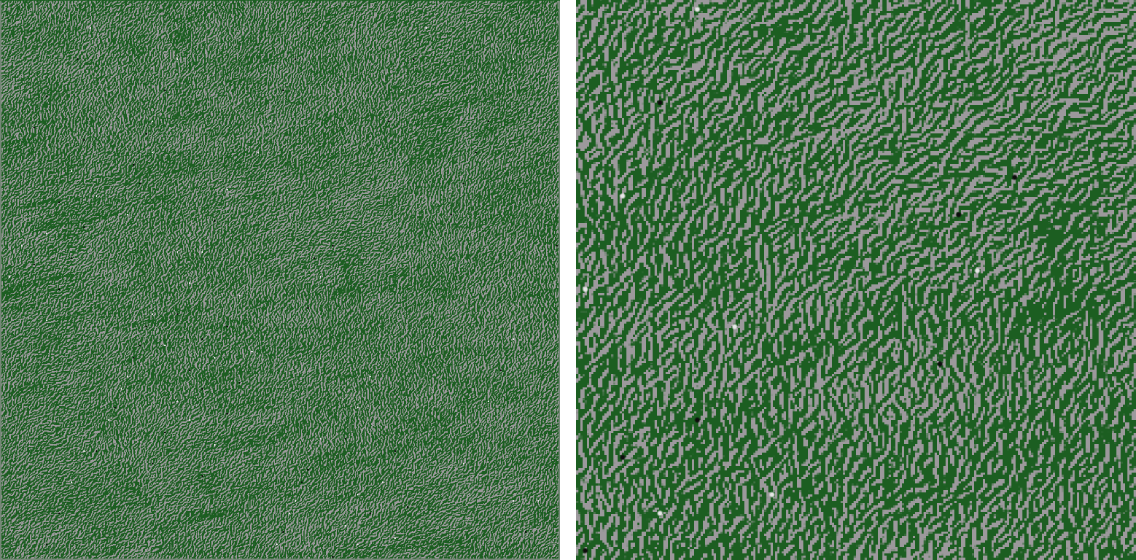
Left, the full canvas; right, a detail of the centre.
Give the GLSL for this texture, as a WebGL 2 fragment shader.

```glsl
#version 300 es
precision highp float;
// Green ground covered with crisp, short, slanted grey grain and faint streaks.

uniform vec2 u_resolution;
out vec4 fragColor;

const float TAU = 6.2831853;
const float GRID = 768.0;   // crisp grain squares across the canvas
const float PACKETS = 180.0; // wave packets across the canvas
const int SAMPLES = 3;      // smoothing samples per axis
const vec3 GREEN = vec3(0.11, 0.37, 0.13);
const vec3 GREY = vec3(0.61, 0.60, 0.61);

float hash(vec2 p) {
    return fract(sin(dot(p, vec2(127.1, 311.7))) * 43758.5453);
}

vec2 rotate(vec2 p, float angle) {
    float c = cos(angle), s = sin(angle);
    return vec2(c * p.x + s * p.y, c * p.y - s * p.x);
}

float valueNoise(vec2 p) {
    vec2 cell = floor(p);
    vec2 f = fract(p);
    f = f * f * (3.0 - 2.0 * f);
    float low = mix(hash(cell), hash(cell + vec2(1.0, 0.0)), f.x);
    float high = mix(hash(cell + vec2(0.0, 1.0)), hash(cell + vec2(1.0, 1.0)), f.x);
    return mix(low, high, f.y);
}

// Sum of scattered wave packets with mixed tilts and widths.
float strokeGrain(vec2 p, float angle, float spread) {
    vec2 home = floor(p);
    float sum = 0.0;
    for (int y = -1; y <= 1; y++) {
        for (int x = -1; x <= 1; x++) {
            vec2 cell = home + vec2(x, y);
            vec2 d = p - cell - vec2(hash(cell + 0.31), hash(cell + 5.73));
            float tilt = angle + spread * (hash(cell + 11.17) - 0.5);
            float phase = TAU * hash(cell + 23.59);
            float frequency = 0.8 + 0.5 * hash(cell + 41.9);
            float across = dot(d, vec2(sin(tilt), -cos(tilt)));
            float envelope = max(1.0 - dot(d, d), 0.0);
            sum += envelope * envelope * cos(TAU * frequency * across + phase);
        }
    }
    return sum / 0.56;
}

// Long thin green marks, rising gently to the right.
float streaks(vec2 uv, float slope) {
    float n = valueNoise(rotate(uv, slope) * vec2(10.0, 110.0) + 40.0);
    return smoothstep(0.78, 1.0, n) * valueNoise(uv * 5.0 + 8.0);
}

// Local surplus of grey: soft patches, fine bands and streaks.
float density(vec2 uv) {
    float patches = valueNoise(uv * 24.0 + 20.0) - 0.5;
    float bands = valueNoise(rotate(uv, 0.22) * vec2(16.0, 75.0)) - 0.5;
    return 0.4 * patches + 0.45 * bands - 1.1 * streaks(uv, 0.2);
}

// Grey or green for one square of the grain.
float squareTone(vec2 uv, float angle, float surplus) {
    vec2 cell = floor(uv * GRID);
    vec2 center = (cell + 0.5) / GRID;
    float grain = strokeGrain(center * PACKETS, angle, 1.3);
    grain += surplus + 0.5 * (hash(cell + 0.7) - 0.5);
    return smoothstep(0.12, 0.42, grain);
}

// Rare bright or dark specks: sign gives the tone, size the coverage.
float specks(vec2 uv, float count, float chance) {
    vec2 p = uv * count;
    vec2 cell = floor(p);
    float mask = 1.0 - smoothstep(0.06, 0.2, length(p - cell - 0.5));
    float tone = hash(cell + 19.3) < 0.5 ? -1.0 : 1.0;
    return tone * mask * step(hash(cell + 61.0), chance);
}

void main() {
    vec2 uv = gl_FragCoord.xy / u_resolution;

    // Grain direction drifts from region to region
    float angle = 1.05 + 0.9 * (valueNoise(uv * 9.0 + 3.0) - 0.5);
    float surplus = density(uv);

    // Average the crisp squares over the area of the pixel
    float coverage = 0.0;
    for (int j = 0; j < SAMPLES; j++) {
        for (int i = 0; i < SAMPLES; i++) {
            vec2 offset = (vec2(i, j) + 0.5) / float(SAMPLES) - 0.5;
            coverage += squareTone(uv + offset / u_resolution, angle, surplus);
        }
    }
    coverage /= float(SAMPLES * SAMPLES);

    // Thin worn rim: grey at the sides and bottom, green at the top
    float rim = min(min(uv.x, 1.0 - uv.x), uv.y);
    coverage = mix(0.7, coverage, smoothstep(0.001, 0.004, rim));
    coverage *= smoothstep(0.0, 0.003, 1.0 - uv.y);

    vec3 color = mix(GREEN, GREY, coverage);
    float speck = specks(uv, 90.0, 0.0003);
    color = mix(color, vec3(step(0.0, speck) * 0.85 + 0.05), abs(speck));
    fragColor = vec4(color, 1.0);
}
```
